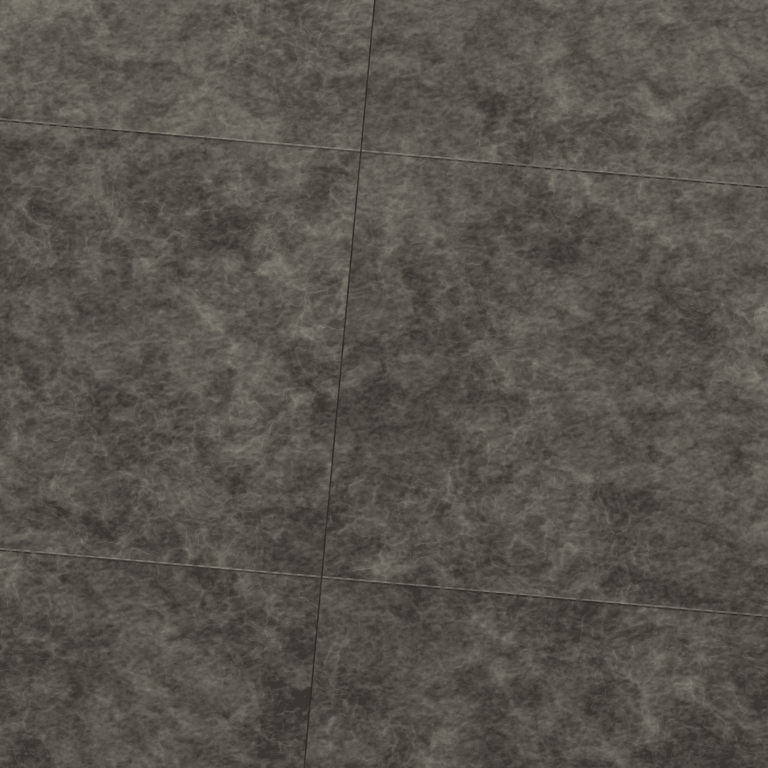
This texture is drawn by a Shadertoy shader. Its source:

```glsl
// Large dark grey-brown stone tiles in a slightly skewed grid with hairline joints.
// Each tile takes its own piece of layered value noise: cloudy patches, a fine
// net of ridges, slanting pale veins and a short streaky grain.

const vec2  TILE_SIZE   = vec2(0.70, 0.5595);
const vec2  GRID_ORIGIN = vec2(0.396, 0.285);  // where the joints meet the canvas edges
const vec2  GRID_SKEW   = vec2(0.092, 0.0875); // lean of the upright and level joints
const vec3  STONE_DARK  = vec3(0.255, 0.235, 0.218);
const vec3  STONE_LIGHT = vec3(0.475, 0.457, 0.418);
const vec3  JOINT_DARK  = vec3(0.16, 0.15, 0.14);
const vec3  JOINT_LIGHT = vec3(0.56, 0.54, 0.50);
const float JOINT_HALF_WIDTH = 0.0010;
const float BASE_TONE   = 0.41;
const float LIGHT_FALL  = 0.26;  // tone gained from bottom to top
const float PATCH_GAIN  = 0.70;
const float DETAIL_GAIN = 0.95;
const float NET_GAIN    = 0.46;
const float VEIN_GAIN   = 0.36;
const float GRAIN_GAIN  = 0.62;
const vec2  VEIN_NORMAL = vec2(0.74, 0.673);
const int   VEIN_COUNT  = 2;
const float VEIN_GAP    = 0.085;
const float DASH_COUNT  = 62.0;

float hash(vec2 p) {
    vec3 h = fract(p.xyx * 0.1031);
    h += dot(h, h.yzx + 33.33);
    return fract((h.x + h.y) * h.z);
}

float noise(vec2 p) {
    vec2 cell = floor(p), f = fract(p);
    f = f * f * (3.0 - 2.0 * f);
    return mix(mix(hash(cell), hash(cell + vec2(1, 0)), f.x),
               mix(hash(cell + vec2(0, 1)), hash(cell + vec2(1, 1)), f.x), f.y);
}

float fbm(vec2 p) {
    float sum = 0.0, gain = 0.5;
    for (int i = 0; i < 5; i++) {
        sum += gain * noise(p);
        p = mat2(1.6, 1.2, -1.2, 1.6) * p + 7.3;
        gain *= 0.58;
    }
    return sum / 1.112;
}

// Thin bright lines where the noise crosses its middle value
float ridge(vec2 p) {
    return pow(1.0 - abs(2.0 * noise(p) - 1.0), 8.0);
}

float stroke(float dist, float halfWidth, float pixel) {
    return 1.0 - smoothstep(halfWidth - pixel, halfWidth + pixel, abs(dist));
}

// Slanting pale veins, broken up along their length
float veins(vec2 local, vec2 stone, vec2 id) {
    float sum = 0.0;
    float start = 0.42 + 0.24 * hash(id + 51.0);
    float across = dot(local, VEIN_NORMAL);
    float along = dot(local, vec2(-VEIN_NORMAL.y, VEIN_NORMAL.x));
    float wander = 0.07 * (fbm(stone * 9.0) - 0.5) + 0.02 * (noise(stone * 45.0) - 0.5);
    for (int i = 0; i < VEIN_COUNT; i++) {
        float k = float(i);
        float bend = 0.06 * (noise(vec2(along * 4.0, k * 9.0) + id * 13.0) - 0.5);
        float d = abs(across - start - k * VEIN_GAP + wander + bend);
        float fade = smoothstep(0.15, 0.55, noise(vec2(along * 7.0, k * 5.0) + id * 29.0));
        sum += fade * (0.65 * exp(-d * 220.0) + 0.45 * exp(-d * 65.0));
    }
    return sum * mix(0.5, 1.1, hash(id + 83.0));
}

float stoneTone(vec2 local, vec2 id) {
    vec2 stone = local + 19.0 * vec2(hash(id + 11.0), hash(id + 37.0));
    vec2 warp = vec2(fbm(stone * 14.0), fbm(stone * 14.0 + 40.0)) - 0.5;
    float patches = fbm(stone * vec2(6.0, 9.0) + warp * 1.2) - 0.5;
    float detail = fbm(stone * vec2(32.0, 46.0) + warp * 3.0) - 0.5;

    // Crackle net, stronger in some areas than others
    vec2 netPoint = stone + warp * 0.06;
    float net = 0.45 * ridge(netPoint * vec2(17.0, 20.0))
              + 0.55 * ridge(netPoint * vec2(38.0, 44.0) + 5.0)
              + 0.55 * ridge(netPoint * vec2(78.0, 96.0) + 9.0);
    float netArea = smoothstep(0.3, 0.7, noise(stone * 7.0 + 23.0));

    // Short streaks and specks
    vec2 grainPoint = vec2(stone.x + 0.4 * stone.y, stone.y - 0.3 * stone.x);
    float grain = 0.6 * noise(grainPoint * vec2(130.0, 230.0))
                + 0.4 * noise(grainPoint * vec2(290.0, 390.0) + 3.0) - 0.5;

    return BASE_TONE + PATCH_GAIN * patches + DETAIL_GAIN * detail
         + NET_GAIN * (net - 0.28) * mix(0.5, 1.0, netArea)
         + VEIN_GAIN * veins(local, stone, id) + GRAIN_GAIN * grain;
}

void mainImage(out vec4 fragColor, in vec2 fragCoord) {
    vec2 uv = fragCoord / iResolution.xy;
    float pixel = 0.75 / min(iResolution.x, iResolution.y);

    // Tile grid
    vec2 grid = uv - GRID_ORIGIN + vec2(-GRID_SKEW.x * uv.y, GRID_SKEW.y * uv.x);
    vec2 id = floor(grid / TILE_SIZE);
    vec2 local = grid - id * TILE_SIZE;
    vec2 jointIndex = floor(grid / TILE_SIZE + 0.5);
    vec2 joint = grid - jointIndex * TILE_SIZE;

    // Stone surface
    float tone = stoneTone(local, id) + LIGHT_FALL * (uv.y - 0.5);
    vec3 color = mix(STONE_DARK, STONE_LIGHT, clamp(tone, -0.1, 1.15));

    // Level joints: a worn pale lip above a broken shadow
    float wear = noise(vec2(uv.x * 7.0, jointIndex.y * 17.0 + 3.0));
    float dash = smoothstep(-0.4, 0.4, sin(uv.x * DASH_COUNT * 6.2832));
    float shadow = stroke(joint.y + 0.0016, JOINT_HALF_WIDTH, pixel);
    float lip = stroke(joint.y - 0.0008, JOINT_HALF_WIDTH, pixel);
    color = mix(color, JOINT_DARK, shadow * mix(0.35, 0.9, wear * dash));
    color = mix(color, JOINT_LIGHT, lip * mix(0.85, 0.4, wear) * mix(0.6, 1.0, dash));

    // Upright joints: a dark line, slightly uneven
    float seam = stroke(joint.x, JOINT_HALF_WIDTH, pixel);
    color = mix(color, JOINT_DARK, seam * mix(0.6, 0.95, noise(uv * 110.0)));

    fragColor = vec4(color, 1.0);
}
```
